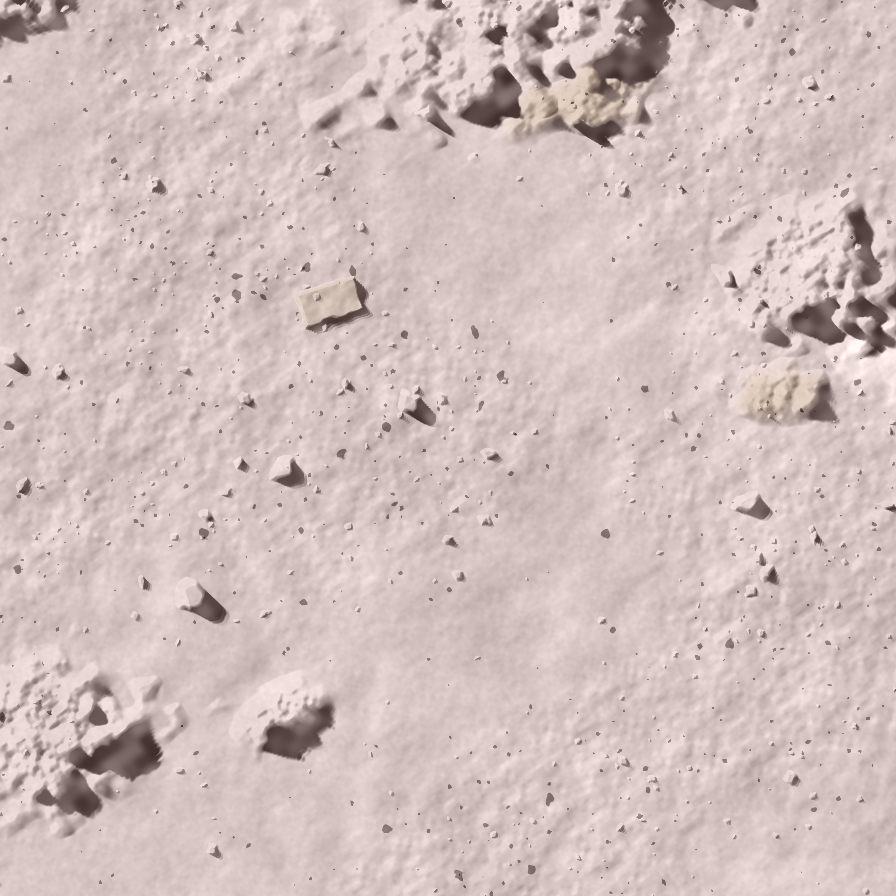
Write a Shadertoy shader that draws this texture.

```glsl
// Pale dusty ground in low sun: soft dents, scattered pebbles, crumbly clods and a flat chip.
#define DUST vec3(0.848, 0.778, 0.771)
#define TAN_SHIFT vec3(-0.04, -0.045, -0.10)
#define SUN vec2(-0.80, 0.60)
#define SUN_SLOPE 0.58
#define LIGHT_GAIN 0.27
#define SHADOW_DEPTH 0.45
#define SHADOW_SOFT 0.006
#define CLOD_ROUGH 0.019
#define CHIP_POS vec2(0.368, 0.664)
#define CHIP_HALF vec2(0.034, 0.019)

// Clods: centre and radii; the last two are bare soil
const vec4 CLODS[7] = vec4[7](
    vec4(0.57, 0.98, 0.27, 0.12), vec4(0.90, 0.70, 0.13, 0.09),
    vec4(0.06, 0.19, 0.11, 0.10), vec4(0.30, 0.20, 0.06, 0.045),
    vec4(0.01, 1.00, 0.08, 0.05), vec4(0.87, 0.56, 0.05, 0.04),
    vec4(0.65, 0.89, 0.12, 0.04));

vec2 hash2(vec2 p) {
    vec3 a = fract(p.xyx * vec3(0.1031, 0.1030, 0.0973));
    a += dot(a, a.yzx + 33.33);
    return fract((a.xx + a.yz) * a.zy);
}

vec2 spin(vec2 p, float angle) {
    float c = cos(angle), s = sin(angle);
    return vec2(c * p.x + s * p.y, c * p.y - s * p.x);
}

float noise(vec2 p) {
    p = spin(p, 0.6) + 17.0;
    vec2 i = floor(p), f = fract(p);
    f = f * f * f * (f * (f * 6.0 - 15.0) + 10.0);
    vec2 e = vec2(0.0, 1.0);
    return mix(mix(hash2(i).x, hash2(i + e.yx).x, f.x),
               mix(hash2(i + e.xy).x, hash2(i + e.yy).x, f.x), f.y);
}

// One jittered, angular stone per occupied cell
float pebbles(vec2 p, float cells, float share, float seed) {
    vec2 g = spin(p, seed) * cells + seed * 31.0;
    vec2 id = floor(g), pick = hash2(id + 7.0), h = hash2(id + 53.0);
    if (pick.x > share) return 0.0;
    float r = mix(0.11, 0.28, h.x * h.x);
    vec2 q = spin(fract(g) - 0.3 - 0.4 * h, 6.28 * pick.y);
    q.y *= 1.0 + 0.8 * h.y;
    float d = mix(length(q), abs(q.x) + abs(q.y), 0.4) / r;
    d += 0.7 * (noise(g * 6.0) - 0.5);
    return r / cells * 1.1 * smoothstep(1.1, 0.4, d);
}

// Low crumbly mass with a ragged rim; cover holds the mask and its bare soil
float clods(vec2 p, out vec2 cover) {
    float ragged = noise(p * 18.0) + 0.8 * noise(p * 50.0) - 0.9;
    float lift = 0.0;
    cover = vec2(0.0);
    for (int i = 0; i < 7; i++) {
        vec2 q = spin(p - CLODS[i].xy, 0.3) / CLODS[i].zw;
        float m = smoothstep(1.05, 0.25, length(q) + 0.6 * ragged);
        float lean = 0.55 + 0.55 * clamp(-dot(q, SUN), -1.0, 1.0);
        lift = max(lift, 0.27 * CLODS[i].w * m * lean);
        cover.x = max(cover.x, m);
        if (i > 4) cover.y = max(cover.y, m);
    }
    if (cover.x > 0.0) {
        float rough = noise(p * 32.0) + 0.65 * noise(p * 70.0) + 0.35 * noise(p * 150.0);
        lift += CLOD_ROUGH * cover.x * rough * (1.0 - 0.4 * cover.y);
    }
    return lift;
}

float chip(vec2 p) {
    vec2 q = abs(spin(p - CHIP_POS, 0.3)) - CHIP_HALF;
    float d = length(max(q, 0.0)) + min(max(q.x, q.y), 0.0);
    return smoothstep(0.002, -0.002, d + 0.004 * (noise(p * 110.0) - 0.5));
}

// Stones and bumps gather in loose drifts
float drift(vec2 p) {
    return smoothstep(0.25, 0.85, noise(p * 5.0 + 9.0));
}

float height(vec2 p) {
    vec2 cover;
    float gather = drift(p);
    float h = 0.008 * noise(p * 9.0) + 0.0055 * noise(p * 24.0 + 5.0);
    h += (0.0012 + 0.0026 * gather) * noise(p * 58.0);
    h += (0.0005 + 0.0010 * gather) * noise(p * 130.0);
    h += clods(p, cover) + 0.012 * chip(p);
    h += pebbles(p, 13.0, 0.07, 0.4);
    h += pebbles(p, 30.0, 0.04 + 0.12 * gather, 1.1);
    return h + pebbles(p, 62.0, 0.02 + 0.14 * gather, 2.3);
}

void mainImage(out vec4 fragColor, in vec2 fragCoord) {
    vec2 p = fragCoord / iResolution.y;
    float h = height(p);

    // Slope towards the sun, then a short march for cast shadows
    float slope = (h - height(p + SUN * 0.002)) / 0.002;
    float block = 0.0;
    for (int i = 1; i <= 14; i++) {
        float t = 0.0015 * float(i) * (1.0 + 0.12 * float(i));
        block = max(block, height(p + SUN * t) - h - t * SUN_SLOPE);
    }
    float shadow = smoothstep(0.0, SHADOW_SOFT, block);

    // Surface tone: broad drift, blotches and fine grain, with a chalky patch
    vec2 cover;
    clods(p, cover);
    float tone = 0.05 * (noise(p * 3.0) - 0.5) + 0.05 * (noise(p * 13.0) - 0.5);
    tone += 0.035 * (noise(p * 36.0) - 0.5) + 0.03 * (noise(p * 110.0) - 0.5);
    tone += 0.035 * (noise(p * 250.0) - 0.5) - 0.01 * cover.x;
    float chalk = length((p - vec2(0.99, 0.59)) / vec2(0.07, 0.05)) + noise(p * 45.0) - 0.5;
    tone += 0.10 * smoothstep(1.0, 0.5, chalk);
    tone += LIGHT_GAIN * clamp(slope, -0.8, 0.30);

    // Dark specks of two sizes
    float speck = 38.0 * pebbles(p, 38.0, 0.02 + 0.07 * drift(p), 3.2);
    speck = max(speck, 75.0 * pebbles(p, 75.0, 0.02 + 0.10 * drift(p), 4.5));
    tone -= 0.32 * smoothstep(0.0, 0.12, speck);
    float dark = -SHADOW_DEPTH + 0.30 * (noise(p * 60.0) - 0.5);
    tone = mix(tone, min(tone, dark), shadow);

    // Tan soil shows on the chip and in the bare patches
    float soil = min(0.7 * chip(p) + cover.y, 1.0);
    vec3 color = DUST + tone + TAN_SHIFT * soil * (1.0 - shadow);
    fragColor = vec4(clamp(color, 0.0, 1.0), 1.0);
}
```
